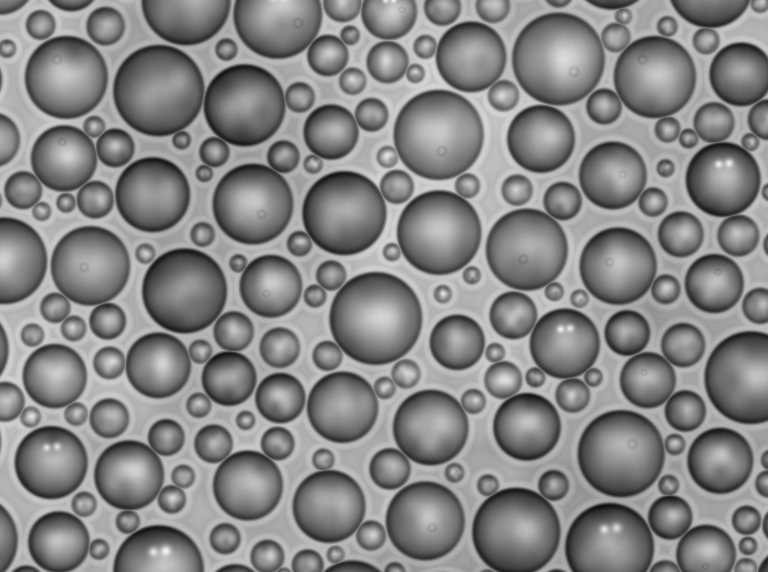
This texture is drawn by a Shadertoy shader. Its source:

```glsl
// Grey micrograph of a foam: packed round bubbles with dark rims on a pale film.

// Sizes, in canvas heights
const float LARGE_CELL = 0.166, MEDIUM_CELL = 0.100, SMALL_CELL = 0.076;
const vec2 LARGE_RADIUS = vec2(0.047, 0.082);
const vec2 MEDIUM_RADIUS = vec2(0.024, 0.049);
const vec2 SMALL_RADIUS = vec2(0.014, 0.034);
const float CLEARANCE = 0.0;
const float EDGE_BLUR = 0.0040;
const float GRID_TILT = 0.16;
const int MEDIUM_TRIES = 12, SMALL_TRIES = 4;
const float DETAIL_RADIUS = 0.040;

// Grey levels
const float FILM = 0.670, CORE = 0.645, FALLOFF = 0.41;
const float RIM_DARK = 0.055, HALO_LIGHT = 0.06, LIGHTING = 0.14;

// A bubble is vec3(centre, radius); this one is far from everything
const vec3 NONE = vec3(0.0, 0.0, -9.0);

vec3 hash3(vec3 p) {
    p = fract(p * vec3(0.1031, 0.1030, 0.0973));
    p += dot(p, p.yxz + 33.33);
    return fract((p.xxy + p.yxx) * p.zyx);
}

float noise(vec2 p) {
    vec2 i = floor(p), f = fract(p);
    f = f * f * (3.0 - 2.0 * f);
    float a = hash3(vec3(i, 7.0)).x, b = hash3(vec3(i + vec2(1, 0), 7.0)).x;
    float c = hash3(vec3(i + vec2(0, 1), 7.0)).x, d = hash3(vec3(i + 1.0, 7.0)).x;
    return mix(mix(a, b, f.x), mix(c, d, f.x), f.y) - 0.5;
}

float bell(float x, float width) { x /= width; return exp(-x * x); }

float gap(vec2 p, vec3 bubble) { return length(p - bubble.xy) - bubble.z; }

vec3 nearer(vec2 p, vec3 a, vec3 b) { return gap(p, a) < gap(p, b) ? a : b; }

// One of the four cells around p, in rows that slide at random: (corner, id)
vec4 cellNear(vec2 p, float size, float seed, int k) {
    vec2 q = p / size - 0.5;
    float row = floor(q.y) + float(k / 2);
    float slide = hash3(vec3(row + 50.0, seed, 3.0)).x;
    vec2 id = vec2(floor(q.x + slide) + float(k % 2), row);
    return vec4((id - vec2(slide, 0.0)) * size, id + 50.0);
}

// Random bubble that stays inside its cell
vec3 place(vec4 cell, float size, vec2 radii, float keepSize, float seed) {
    vec3 h = hash3(vec3(cell.zw, seed));
    float r = mix(radii.x, radii.y, h.z);
    float margin = mix(radii.x, r, keepSize);
    vec2 offset = mix(vec2(margin), vec2(size - margin), h.xy);
    vec2 room = min(offset, size - offset);
    return vec3(cell.xy + offset, min(r, min(room.x, room.y)));
}

vec3 nearestLarge(vec2 p) {
    vec3 best = NONE;
    for (int k = 0; k < 4; k++) {
        vec4 cell = cellNear(p, LARGE_CELL, 11.0, k);
        best = nearer(p, best, place(cell, LARGE_CELL, LARGE_RADIUS, 1.0, 11.0));
    }
    return best;
}

// Each cell keeps the roomiest of a few tries between the large bubbles
vec3 nearestMedium(vec2 p) {
    vec3 best = NONE;
    for (int k = 0; k < 4; k++) {
        vec4 cell = cellNear(p, MEDIUM_CELL, 23.0, k);
        vec3 widest = NONE;
        for (int t = 0; t < MEDIUM_TRIES; t++) {
            vec3 b = place(cell, MEDIUM_CELL, MEDIUM_RADIUS, 0.0, 23.0 + float(t));
            if (b.z < widest.z) continue;
            b.z = min(b.z, gap(b.xy, nearestLarge(b.xy)) - CLEARANCE);
            if (b.z > widest.z) widest = b;
        }
        if (widest.z > MEDIUM_RADIUS.x) best = nearer(p, best, widest);
    }
    return best;
}

vec3 nearestSmall(vec2 p) {
    vec3 best = NONE;
    for (int k = 0; k < 4; k++) {
        vec4 cell = cellNear(p, SMALL_CELL, 41.0, k);
        vec3 widest = NONE;
        for (int t = 0; t < SMALL_TRIES; t++) {
            vec3 b = place(cell, SMALL_CELL, SMALL_RADIUS, 0.0, 41.0 + float(t));
            b.z = min(b.z, gap(b.xy, nearestLarge(b.xy)) - CLEARANCE);
            if (b.z < max(SMALL_RADIUS.x, widest.z)) continue;
            b.z = min(b.z, gap(b.xy, nearestMedium(b.xy)) - CLEARANCE);
            if (b.z > widest.z) widest = b;
        }
        if (widest.z > SMALL_RADIUS.x) best = nearer(p, best, widest);
    }
    return best;
}

// Lens-like shading; q runs from -1 to 1 across the bubble
float bubbleShade(vec2 q, float d, vec3 bubble) {
    vec3 h = hash3(vec3(bubble.xy * 90.0 + 20.0, 5.0));
    float focus = mix(0.78, 1.0, smoothstep(0.015, 0.05, bubble.z));
    vec2 lens = (q - vec2(0.08, 0.0)) * vec2(0.94, 1.06);
    float shade = CORE - FALLOFF * focus * pow(length(lens), 1.65) + 0.11 * (h.x - 0.5);
    shade += 0.20 * noise(q * vec2(2.2, 1.7) + h.xy * 40.0) * (1.2 - dot(q, q));
    shade += 0.09 * bell(length((q - vec2(0.08, 0.15)) * vec2(0.8, 1.3)), 0.4);
    shade -= 0.05 * smoothstep(0.3, 0.9, q.y);
    shade -= RIM_DARK * focus * bell(d + 0.005, 0.005);
    // Faint speck ring in some, twin glints in a few
    float ring = length(q - (h.yz - 0.5)) - 0.09;
    float glints = bell(length(q - vec2(-0.12, 0.42)), 0.10) + bell(length(q - vec2(0.16, 0.45)), 0.11);
    float detail = step(0.9, h.y) * 0.36 * glints - step(0.7, h.x) * 0.07 * bell(ring, 0.04);
    return shade + step(DETAIL_RADIUS, bubble.z) * detail;
}

void mainImage(out vec4 fragColor, in vec2 fragCoord) {
    vec2 uv = fragCoord / iResolution.y;
    float c = cos(GRID_TILT), s = sin(GRID_TILT);
    mat2 tilt = mat2(c, s, -s, c);
    vec2 p = tilt * uv + 0.37;

    vec3 bubble = nearestLarge(p);
    if (gap(p, bubble) > -0.01) bubble = nearer(p, bubble, nearestMedium(p));
    if (gap(p, bubble) > -0.01) bubble = nearer(p, bubble, nearestSmall(p));
    float d = gap(p, bubble);

    // Film with cloudy tone and diffraction fringes
    float film = FILM + 0.07 * noise(uv * 9.0) + 0.05 * noise(uv * 28.0);
    film += HALO_LIGHT * bell(d - 0.007, 0.005) - 0.02 * bell(d - 0.016, 0.005);

    vec2 q = (p - bubble.xy) * tilt / bubble.z;
    float inside = 1.0 - smoothstep(-EDGE_BLUR, EDGE_BLUR, d);
    float grey = mix(film, bubbleShade(q, d, bubble), inside);
    // Uneven lighting and grain
    grey += LIGHTING * noise(uv * 2.6 + 4.0) + 0.012 * noise(uv * 190.0);
    fragColor = vec4(vec3(clamp(grey, 0.0, 1.0)), 1.0);
}
```
